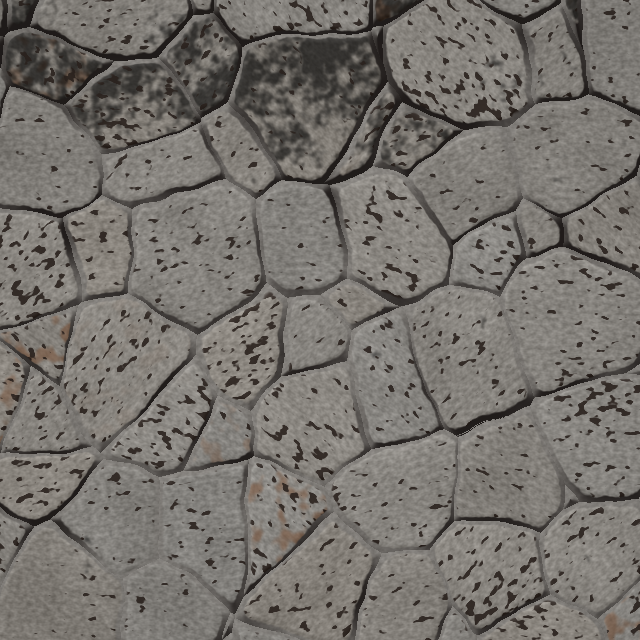
A WebGL 1 fragment shader for this texture:

```glsl
precision highp float;
// Draws a wall of irregular pitted limestone slabs with mortar joints and weathering.
uniform vec2 u_resolution;

#define STONES_ACROSS 7.3
#define SIZE_VARIATION 0.8
#define JOINT_HALF_WIDTH 0.042
#define CORNER_SHARPNESS 28.0
#define PIT_FREQUENCY 62.0
#define PIT_THRESHOLD 0.48
#define GRAIN_CONTRAST 0.11
#define STONE_COLOR vec3(0.527, 0.514, 0.493)
#define MORTAR_COLOR vec3(0.475, 0.462, 0.445)
#define SHADOW_COLOR vec3(0.125, 0.108, 0.102)
#define PIT_COLOR vec3(0.165, 0.132, 0.115)
#define RUST_COLOR vec3(0.47, 0.325, 0.23)

vec2 hash2(vec2 p) {
  vec3 q = fract(p.xyx * vec3(0.1031, 0.1030, 0.0973));
  q += dot(q, q.yzx + 33.33);
  return fract((q.xx + q.yz) * q.zy);
}

float cornerSlope(vec2 cell, vec2 offset) {
  float angle = 6.2832 * hash2(cell).x;
  return dot(vec2(cos(angle), sin(angle)), offset);
}

float gradientNoise(vec2 p) {
  vec2 i = floor(p), f = fract(p);
  vec2 u = f * f * f * (f * (f * 6.0 - 15.0) + 10.0);
  vec2 e = vec2(1.0, 0.0);
  return mix(mix(cornerSlope(i, f), cornerSlope(i + e, f - e), u.x),
             mix(cornerSlope(i + e.yx, f - e.yx), cornerSlope(i + 1.0, f - 1.0), u.x), u.y);
}

float twoOctaves(vec2 p) {
  return gradientNoise(p) + 0.5 * gradientNoise(p * 2.13 + 17.3);
}

// Site position in xy, size weight in z.
vec3 stoneSite(vec2 cell) {
  return vec3(cell + hash2(cell + 31.0), SIZE_VARIATION * hash2(cell + 83.0).x);
}

// Weighted Voronoi cell: rounded edge distance in x, outward normal in yz.
vec3 stoneEdge(vec2 p, out vec2 id) {
  vec2 base = floor(p);
  vec3 own = vec3(0.0);
  float ownPower = 100.0;
  id = base;
  for (int y = -2; y <= 2; y++) {
    for (int x = -2; x <= 2; x++) {
      vec2 cell = base + vec2(float(x), float(y));
      vec3 site = stoneSite(cell);
      vec2 toSite = site.xy - p;
      float power = dot(toSite, toSite) - site.z;
      if (power < ownPower) { ownPower = power; own = site; id = cell; }
    }
  }
  float total = 0.00001;
  vec2 normal = vec2(0.0, 0.00001);
  for (int y = -2; y <= 2; y++) {
    for (int x = -2; x <= 2; x++) {
      vec2 cell = base + vec2(float(x), float(y));
      vec3 site = stoneSite(cell);
      vec2 toSite = site.xy - p, across = site.xy - own.xy;
      float span = length(across);
      if (span > 0.0001) {
        float gap = (dot(toSite, toSite) - site.z - ownPower) / (2.0 * span);
        float weight = exp(-CORNER_SHARPNESS * gap);
        total += weight;
        normal += weight * across / span;
      }
    }
  }
  return vec3(-log(total) / CORNER_SHARPNESS, normalize(normal));
}

void main() {
  float shortSide = min(u_resolution.x, u_resolution.y);
  vec2 p = gl_FragCoord.xy / shortSide;
  float height = gl_FragCoord.y / u_resolution.y;

  // Stone layout with wobbly, chipped edges
  vec2 bend = vec2(gradientNoise(p * 6.0), gradientNoise(p * 6.0 + 41.0)) * 0.024;
  bend += vec2(gradientNoise(p * 24.0 + 9.0), gradientNoise(p * 24.0 + 67.0)) * 0.006;
  vec2 id;
  vec3 edge = stoneEdge((p + bend) * STONES_ACROSS + 20.0, id);
  float inset = edge.x - JOINT_HALF_WIDTH * (1.0 + 0.9 * gradientNoise(p * 8.0 + 5.0));
  inset += 0.018 * twoOctaves(p * 65.0);
  float facing = dot(edge.yz, normalize(vec2(-0.45, 0.9)));
  vec2 traits = hash2(id + 7.0), marks = hash2(id + 151.0);

  // Each slab has its own bedding direction
  float angle = (traits.x - 0.5) * 1.8;
  vec2 bed = mat2(cos(angle), -sin(angle), sin(angle), cos(angle)) * p + marks * 13.0;

  // Stone face: tint, mottling and fine grain
  float grain = twoOctaves(bed * vec2(105.0, 150.0));
  float mottle = twoOctaves(p * 11.0 + 3.0);
  vec3 color = STONE_COLOR * (0.96 + 0.08 * traits.y);
  color += vec3(0.012, 0.0, -0.012) * (marks.x - 0.4);
  color += GRAIN_CONTRAST * grain + 0.055 * mottle;

  // Rust stains on a few slabs, soot on some of the upper ones
  float rust = smoothstep(0.84, 0.94, marks.y) * smoothstep(0.0, 0.4, twoOctaves(p * 28.0));
  color = mix(color, RUST_COLOR, 0.6 * rust);
  float sootBias = smoothstep(0.35, 0.9, marks.x) * smoothstep(0.55, 0.95, height);
  float soot = sootBias * 0.75 + 0.5 * mottle + 0.45 * twoOctaves(p * 55.0 + 29.0);
  color *= 1.0 - 0.62 * smoothstep(0.32, 0.85, soot);

  // Elongated pits, clustered in patches
  float porosity = 0.19 * traits.y + 0.32 * gradientNoise(p * 9.0 + 50.0);
  float pitField = twoOctaves(bed * vec2(0.72, 1.25) * PIT_FREQUENCY);
  float pit = smoothstep(-0.06, 0.08, pitField + porosity - PIT_THRESHOLD);
  color = mix(color, PIT_COLOR, 0.9 * pit);

  // Bright rims on upper edges, dim ones below
  float rim = 1.0 - smoothstep(0.0, 0.06, inset);
  color += rim * (0.07 * max(facing, 0.0) - 0.08 * max(-facing, 0.0));

  // Mortar with broken shadow lines under the slabs
  float openness = 0.75 * gradientNoise(p * 7.0 + 80.0) + 0.3 * height - 0.12;
  float shadow = smoothstep(-0.1, 0.55, openness - 0.4 * facing);
  vec3 joint = mix(MORTAR_COLOR + 0.08 * grain, SHADOW_COLOR, shadow);
  joint += 0.05 * max(facing, 0.0) * (1.0 - shadow);
  float blur = max(0.012, STONES_ACROSS / shortSide);
  color = mix(joint, color, smoothstep(-blur, blur, inset));

  // Gentle falloff toward the corners
  vec2 fromCenter = gl_FragCoord.xy / u_resolution - 0.5;
  color *= 1.02 - 0.16 * dot(fromCenter, fromCenter);
  gl_FragColor = vec4(clamp(color, 0.0, 1.0), 1.0);
}
```
